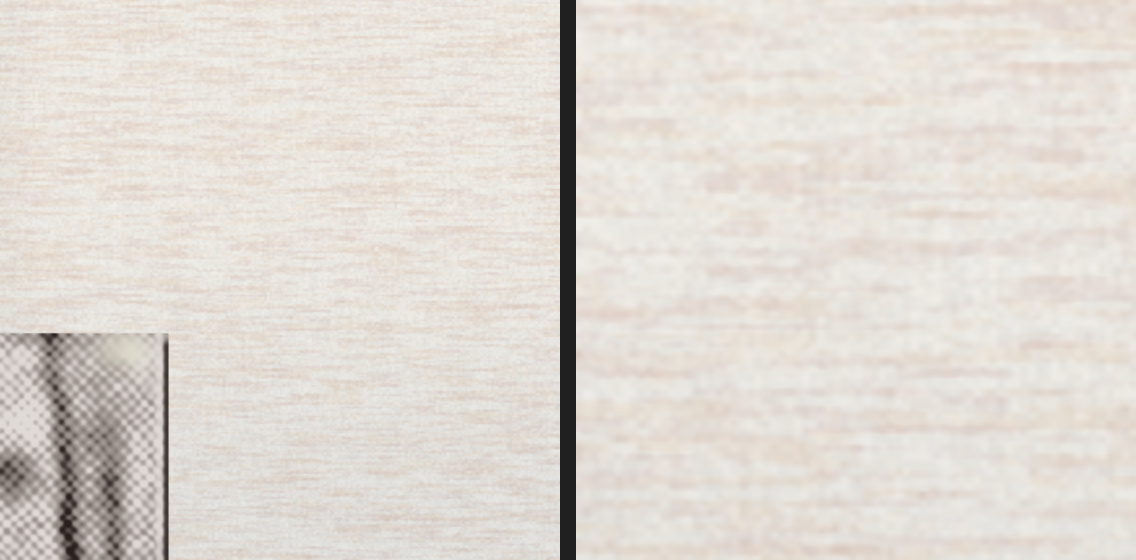
Left: the whole. Right: its middle third, enlarged.
Write a WebGL 1 fragment shader that draws this texture.

```glsl
precision highp float;
// Pale streaked paper with a coarse grey woven swatch in the lower left corner.
uniform vec2 u_resolution;

const vec3 PAPER = vec3(0.927, 0.916, 0.893);
const vec3 PEACH = vec3(0.890, 0.800, 0.710);
const vec3 PINK = vec3(0.845, 0.750, 0.725);
const vec3 INK = vec3(0.16, 0.12, 0.115);
const vec3 THREAD = vec3(0.59, 0.555, 0.535);
const vec3 LINEN = vec3(0.88, 0.855, 0.845);
const vec3 CREAM = vec3(0.88, 0.87, 0.80);
const vec2 SWATCH = vec2(0.301, 0.405);

float hash(vec2 p) {
  vec3 q = fract(vec3(p.xyx) * 0.1031);
  q += dot(q, q.yzx + 33.33);
  return fract((q.x + q.y) * q.z);
}

float noise(vec2 p) {
  vec2 cell = floor(p);
  vec2 f = fract(p);
  f = f * f * (3.0 - 2.0 * f);
  float low = mix(hash(cell), hash(cell + vec2(1.0, 0.0)), f.x);
  float high = mix(hash(cell + vec2(0.0, 1.0)), hash(cell + 1.0), f.x);
  return mix(low, high, f.y);
}

float fbm(vec2 p) {
  float sum = 0.0;
  float gain = 0.5;
  for (int i = 0; i < 3; i++) {
    sum += gain * noise(p);
    p = p * 2.03 + 17.3;
    gain *= 0.5;
  }
  return sum / 0.875;
}

// Soft spot: 1 at the centre, fading with the given radii.
float blob(vec2 p, vec2 centre, vec2 radius) {
  vec2 d = (p - centre) / radius;
  return exp(-dot(d, d));
}

// Soft vertical fold around a given axis.
float fold(float x, float axis, float width) {
  float d = (x - axis) / width;
  return exp(-d * d);
}

// Thin horizontal fibres, frayed into specks along their length.
float streaks(vec2 p, vec2 scale, float seed) {
  float line = noise(p * scale + seed);
  float dash = noise(p * scale * vec2(3.0, 1.0) + seed * 2.0);
  float speck = noise(p * vec2(150.0, 210.0) + seed * 3.0);
  return smoothstep(0.38, 0.86, line * 0.50 + dash * 0.25 + speck * 0.25);
}

vec3 paper(vec2 p) {
  vec3 color = PAPER;
  color = mix(color, PEACH, 0.40 * streaks(p, vec2(13.0, 150.0), 31.0));
  color = mix(color, PINK, 0.38 * streaks(p, vec2(16.0, 180.0), 73.0));
  // Mottled grain, with slight colour variation, and a faint thread grid.
  float grain = noise(p * 215.0) - 0.5;
  float tint = noise(p * 130.0 + 55.0) - 0.5;
  float warp = noise(p * vec2(170.0, 16.0) + 41.0) - 0.5;
  color += 0.036 * grain + 0.013 * warp + vec3(0.008, 0.0, -0.012) * tint;
  // The sheet dims towards its foot and left margin.
  color -= vec3(0.046, 0.037, 0.028) * (1.0 - smoothstep(0.0, 0.70, p.y));
  color -= 0.020 * (1.0 - smoothstep(0.0, 0.08, p.x));
  return color;
}

vec3 swatch(vec2 p) {
  // Rounded stitches in diagonal rows, gently warped and of uneven strength.
  vec2 q = p + 0.006 * vec2(noise(p * 34.0), noise(p * 34.0 + 9.0));
  float mesh = sin(q.x * 258.0) * sin(q.y * 258.0);
  float twill = sin((q.x + q.y) * 258.0);
  float slub = noise(p * 62.0 + 60.0) - 0.5;
  float weave = (0.70 * mesh + 0.22 * twill) * (0.65 + 0.7 * noise(p * 30.0));
  weave += 0.9 * slub;

  // Broad folds in the cloth.
  float sway = 0.014 * (noise(vec2(p.y * 18.0, 4.0)) - 0.5);
  float shade = 0.74 + 0.45 * (fbm(p * vec2(20.0, 14.0) + 3.0) - 0.5);
  float foot = 1.0 - smoothstep(0.0, 0.34, p.y);
  shade -= (0.36 + 0.30 * foot) * fold(p.x, 0.130 - 0.10 * p.y + sway, 0.019);
  shade -= 0.46 * foot * fold(p.x, 0.205 - 0.05 * p.y, 0.022);
  shade -= 0.44 * blob(p, vec2(0.012, 0.165), vec2(0.034, 0.045));
  shade -= 0.14 * blob(p, vec2(0.19, 0.22), vec2(0.06, 0.09));
  shade -= 0.24 * blob(p, vec2(0.06, 0.40), vec2(0.09, 0.018));
  shade += 0.22 * blob(p, vec2(0.045, 0.245), vec2(0.035, 0.045));

  float bald = blob(p, vec2(0.222, 0.375), vec2(0.050, 0.036));
  float tone = shade + 0.20 * weave * (1.0 - 0.8 * bald);
  tone += 0.08 * (noise(p * 90.0) - 0.5);
  vec3 color = mix(INK, THREAD, smoothstep(0.0, 0.54, tone));
  color = mix(color, LINEN, smoothstep(0.46, 0.98, tone));
  color = mix(color, CREAM, 0.75 * bald);

  // Pale selvedge followed by the dark right border.
  color = mix(color, LINEN, 0.75 * fold(p.x, 0.284, 0.007));
  float border = smoothstep(0.288, 0.297, p.x);
  border *= 1.0 - smoothstep(0.380, 0.402, p.y);
  return mix(color, INK, 0.85 * border);
}

void main() {
  vec2 p = gl_FragCoord.xy / u_resolution;
  vec2 inside = 1.0 - smoothstep(SWATCH - 0.002, SWATCH + 0.002, p);
  vec3 color = mix(paper(p), swatch(p), inside.x * inside.y);
  gl_FragColor = vec4(clamp(color, 0.0, 1.0), 1.0);
}
```
